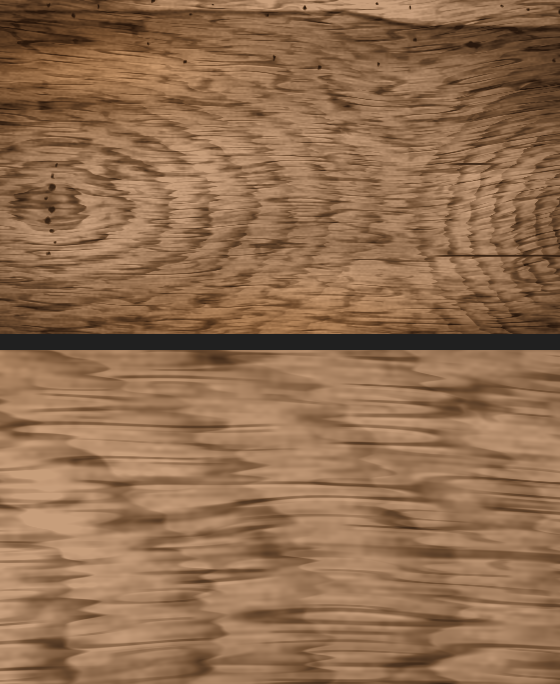
Top, the full canvas; bottom, a detail of the centre.
Write a Shadertoy shader that draws this texture.

```glsl
// Weathered oak plank: two nested growth-ring figures, one round a knot, merge
// into long wavy grain. Thin broken pore lines run along the grain and crowd in
// the frayed rings; stains, worm holes, cracks and a vignette finish the surface.

const vec3 DARK_WOOD  = vec3(0.16, 0.095, 0.05);
const vec3 MID_WOOD   = vec3(0.44, 0.31, 0.20);
const vec3 LIGHT_WOOD = vec3(0.78, 0.62, 0.485);
const vec2 KNOT       = vec2(0.152, 0.38);
const vec2 RIGHT_EYE  = vec2(1.75, 0.33);

float hash(vec2 p) {
    vec3 q = fract(p.xyx * vec3(0.1031, 0.1030, 0.0973));
    q += dot(q, q.yzx + 33.33);
    return fract((q.x + q.y) * q.z);
}

float noise(vec2 p) {
    vec2 i = floor(p), f = fract(p);
    f = f * f * (3.0 - 2.0 * f);
    return mix(mix(hash(i), hash(i + vec2(1, 0)), f.x),
               mix(hash(i + vec2(0, 1)), hash(i + vec2(1, 1)), f.x), f.y);
}

float fbm(vec2 p) {
    float sum = 0.0, amp = 0.53;
    for (int i = 0; i < 4; i++) {
        sum += amp * noise(p);
        p = p * 2.03 + 17.1;
        amp *= 0.5;
    }
    return sum;
}

float blob(vec2 p, vec2 center, vec2 size) {
    vec2 d = (p - center) / size;
    return exp(-dot(d, d));
}

// Bends the fibre direction: down to the right, up near the right eye.
vec2 flow(vec2 p) {
    float bend = 0.06 * p.x * smoothstep(0.2, 0.8, p.y);
    bend -= 0.10 * smoothstep(1.1, 1.8, p.x) * smoothstep(0.1, 0.45, p.y);
    bend += 0.04 * (noise(p * vec2(2.2, 3.0)) - 0.5);
    bend += 0.008 * (noise(p * vec2(8.0, 14.0)) - 0.5);
    bend -= 0.45 * (p.y - KNOT.y) * blob(p, KNOT, vec2(0.09, 0.08));
    return vec2(p.x, p.y + bend);
}

// Thin lines where stretched noise crosses its middle value, broken lengthwise.
float poreLines(vec2 q, vec2 freq, float width) {
    float line = 1.0 - smoothstep(0.25 * width, width, abs(noise(q * freq) - 0.5));
    return line * smoothstep(0.3, 0.65, noise(q * freq * vec2(2.3, 0.6) + 41.0));
}

// Smooth union of two elliptical distances gives the growth-ring height.
float ringHeight(vec2 p) {
    vec2 w = p + 0.10 * (vec2(fbm(p * 3.2 + 4.0), fbm(p * 3.2 + 31.0)) - 0.5);
    float a = length((w - KNOT) * vec2(0.8, 1.5));
    float b = length((w - RIGHT_EYE) * vec2(1.6, 1.8));
    return -log(exp(-7.0 * a) + exp(-7.0 * b)) / 7.0;
}

// Dark early wood: fades in slowly, ends sharply, frayed along the fibres.
float ringBand(float height, vec2 q) {
    float fray = noise(q * vec2(17.0, 135.0) + 3.0) - 0.5;
    float f = fract((height + 0.036 * fray) * 10.5);
    return smoothstep(0.45, 0.88, f) * (1.0 - smoothstep(0.9, 1.0, f));
}

// Broad light and dark stains, then the vignette.
float tone(vec2 p, float aspect) {
    float t = 0.80 + 0.30 * (fbm(p * vec2(2.0, 7.0) + 9.0) - 0.5);
    t += 0.15 * blob(p, vec2(0.60, 0.50), vec2(0.15, 0.14));
    t += 0.11 * blob(p, vec2(0.25, 0.34), vec2(0.35, 0.16));
    t += 0.17 * blob(p, vec2(1.43, 0.38), vec2(0.15, 0.18));
    t += 0.10 * blob(p, vec2(0.40, 0.79), vec2(0.28, 0.07));
    t -= 0.28 * blob(p, vec2(0.08, 0.68), vec2(0.35, 0.05));
    t -= 0.24 * blob(p, vec2(0.10, 0.91), vec2(0.45, 0.06));
    t -= 0.30 * blob(p, vec2(1.58, 0.71), vec2(0.22, 0.13));
    t -= 0.20 * blob(p, vec2(1.25, 0.88), vec2(0.38, 0.07));
    vec2 v = abs(vec2(p.x / aspect, p.y) - 0.5) * 2.0;
    return t - 0.36 * smoothstep(0.45, 1.55, dot(v * v, vec2(0.8, 0.75)));
}

float hole(vec2 p, vec2 center, vec2 radius, float px) {
    float r = min(radius.x, radius.y);
    float d = (length((p - center) / radius) - 1.0) * r;
    return 1.0 - smoothstep(-px, px + 0.25 * r, d);
}

// Worm holes scattered over the upper part, pits in a chain on the knot.
float holes(vec2 p, float px) {
    p += 0.006 * (vec2(noise(p * 110.0), noise(p * 110.0 + 50.0)) - 0.5);
    vec2 cell = floor(p / 0.085);
    vec2 jitter = 0.2 + 0.6 * vec2(hash(cell + 5.0), hash(cell + 61.0));
    float size = mix(0.002, 0.005, hash(cell + 23.0));
    float present = step(0.66, hash(cell + 90.0)) * step(0.75, p.y);
    float dark = present * hole(p, (cell + jitter) * 0.085, vec2(size, size * 1.2), px);
    for (int i = 0; i < 9; i++) {
        float k = float(i);
        vec2 c = KNOT + vec2(0.04 * (hash(vec2(k, 3.0)) - 0.5), 0.033 * (k - 4.2));
        float r = mix(0.003, 0.009, hash(vec2(k, 8.0)));
        dark = max(dark, 0.85 * hole(p, c, vec2(r), px));
    }
    return max(dark, hole(p, vec2(1.417, 0.865), vec2(0.022, 0.009), px));
}

float crack(vec2 p, float x0, float x1, float y, float px) {
    float d = abs(p.y - y - 0.014 * (noise(vec2(p.x * 13.0, y * 50.0)) - 0.5));
    float span = smoothstep(x0, x0 + 0.06, p.x) * (1.0 - smoothstep(x1 - 0.06, x1, p.x));
    return span * (1.0 - smoothstep(0.0007, 0.0015 + px, d));
}

void mainImage(out vec4 fragColor, in vec2 fragCoord) {
    float px = 1.0 / iResolution.y, aspect = iResolution.x * px;
    vec2 p = fragCoord * px, q = flow(p);

    // Pore lines, each with a lit lower rim, over fine fibres
    vec2 coarse = vec2(5.5, 62.0), rim = vec2(0.0, 0.0035);
    float pores = poreLines(q, coarse, 0.13);
    float lit = poreLines(q + rim, coarse, 0.13) * (1.0 - pores);
    float thin = poreLines(q + 5.0, vec2(11.0, 95.0), 0.16);
    float fine = noise(q * vec2(22.0, 210.0)) - 0.5;
    float rough = noise(p * vec2(120.0, 190.0)) - 0.5;
    float t = tone(p, aspect) - 0.27 * pores - 0.17 * thin + 0.07 * lit + 0.17 * fine + 0.08 * rough;

    // Growth rings, strongest in the two figures
    float ring = ringBand(ringHeight(p), q);
    float figure = 0.45 + 0.55 * max(blob(p, vec2(0.35, 0.4), vec2(0.5, 0.25)),
                                     blob(p, RIGHT_EYE, vec2(0.5, 0.35)));
    t -= ring * figure * (0.20 + 0.22 * smoothstep(0.35, 0.7, noise(q * vec2(15.0, 125.0) + 70.0)));

    // Paler strip along the upper edge, with a shadow line below it
    float edge = 0.968 - 0.045 * smoothstep(1.0, 1.3, p.x)
               + 0.016 * (fbm(vec2(p.x * 5.0, 2.0)) - 0.5);
    float above = p.y - edge;
    t += 0.25 * smoothstep(-0.003, 0.006, above) * smoothstep(0.2, 0.6, p.x);
    t -= 0.30 * exp(-pow(above / 0.007 + 0.8, 2.0));

    // Knot stain, holes and cracks
    t -= 0.25 * blob(p, KNOT, vec2(0.035, 0.05));
    float gap = max(crack(p, 1.28, 1.80, 0.235, px), crack(p, 1.32, 1.50, 0.503, px));
    t = mix(t, 0.0, max(holes(p, px), 0.85 * gap));

    t = clamp(t, 0.0, 1.0);
    vec3 color = t < 0.5 ? mix(DARK_WOOD, MID_WOOD, t * 2.0)
                         : mix(MID_WOOD, LIGHT_WOOD, t * 2.0 - 1.0);
    float warmth = blob(p, vec2(0.2, 0.82), vec2(0.5, 0.2)) + blob(p, vec2(0.8, 0.0), vec2(0.6, 0.15));
    color *= mix(vec3(1.0), vec3(1.03, 0.97, 0.86), min(warmth, 1.0));
    fragColor = vec4(color, 1.0);
}
```
